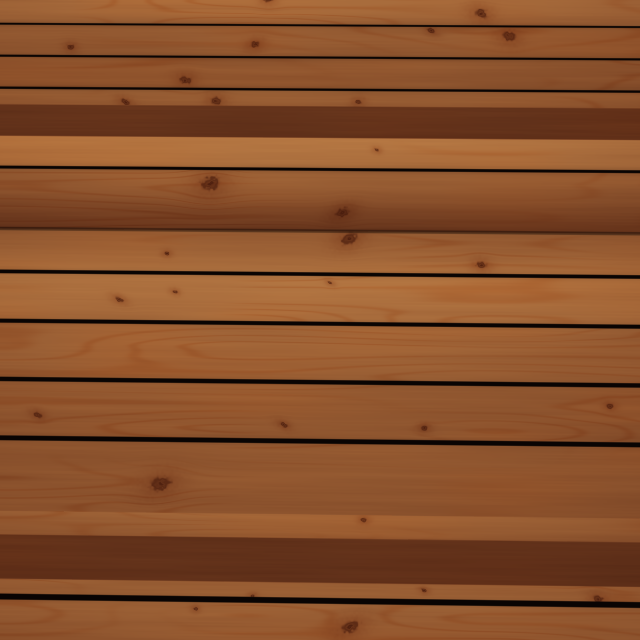
Write a Shadertoy shader that draws this texture.

```glsl
const int BOARDS = 16;

// Height of each board's upper edge, measured down from the top
const float EDGES[17] = float[17](-0.01, 0.037, 0.087, 0.137, 0.163, 0.212, 0.261, 0.357,
    0.424, 0.501, 0.592, 0.684, 0.798, 0.835, 0.904, 0.932, 1.03);

// Brightness at the upper and lower side of each board
const vec2 TONES[16] = vec2[16](
    vec2(0.86, 0.76), vec2(0.73, 0.69), vec2(0.68, 0.64), vec2(0.76, 0.69),
    vec2(0.35, 0.31), vec2(0.95, 0.86), vec2(0.77, 0.36), vec2(0.74, 0.90),
    vec2(0.92, 0.85), vec2(0.80, 0.74), vec2(0.71, 0.66), vec2(0.69, 0.64),
    vec2(0.78, 0.68), vec2(0.33, 0.30), vec2(0.74, 0.78), vec2(0.76, 0.60));

// Strength of the dark gap above each board
const float GAPS[16] = float[16](0.0, 1.0, 1.0, 1.0, 0.0, 0.0, 1.0, 0.45,
    1.0, 1.0, 1.0, 1.0, 0.0, 0.0, 0.0, 1.0);

float hash(vec2 p) {
    vec3 q = fract(vec3(p.xyx) * 0.1031);
    q += dot(q, q.yzx + 33.33);
    return fract((q.x + q.y) * q.z);
}

float noise(vec2 p) {
    vec2 i = floor(p), f = fract(p);
    f = f * f * (3.0 - 2.0 * f);
    return mix(mix(hash(i), hash(i + vec2(1, 0)), f.x),
               mix(hash(i + vec2(0, 1)), hash(i + vec2(1, 1)), f.x), f.y);
}

// Boards tilt down to the right, more so near the bottom
float edgeAt(int i, float x) {
    return EDGES[i] + x * (0.005 + 0.009 * EDGES[i]);
}

vec3 woodColor(float tone) {
    tone = clamp(tone, 0.0, 1.1);
    return vec3(0.22, 0.10, 0.05) + vec3(0.50, 0.38, 0.22) * pow(vec3(tone), vec3(1.0, 1.25, 1.3));
}

void mainImage(out vec4 fragColor, in vec2 fragCoord) {
    vec2 p = fragCoord / iResolution.xy;
    p.y = 1.0 - p.y;
    float soft = max(0.0014, 0.8 / iResolution.y);

    // Board tone and gaps
    float tone = 0.8, gap = 0.0;
    int board = 0;
    for (int i = 0; i < BOARDS; i++) {
        float top = edgeAt(i, p.x);
        float h = clamp((p.y - top) / (edgeAt(i + 1, p.x) - top), 0.0, 1.0);
        float shade = mix(TONES[i].x, TONES[i].y, h * h * (2.0 - h));
        tone = mix(tone, shade, smoothstep(-soft, soft, p.y - top));
        if (p.y > top) board = i;
        float halfWidth = 0.0015 + 0.0034 * EDGES[i];
        float line = 1.0 - smoothstep(halfWidth - soft, halfWidth + soft, abs(p.y - top));
        float shadow = 0.25 * exp(-abs(p.y - top) / 0.003);
        gap = max(gap, GAPS[i] * max(line, shadow));
    }
    float seed = float(board) * 17.0;
    float top = edgeAt(board, p.x);
    float height = edgeAt(board + 1, p.x) - top;
    float pale = smoothstep(0.36, 0.5, TONES[board].x);

    // Scattered knots, which also bend the grain around them
    float knot = 0.0, halo = 0.0, bend = 0.0;
    for (int k = 0; k < 4; k++) {
        vec2 id = vec2(seed + 3.0, float(k) * 7.0 + 5.0);
        float present = step(0.42, hash(id + 40.0)) * pale;
        vec2 center = vec2((float(k) + hash(id)) / 4.0, top + height * mix(0.12, 0.85, hash(id + 11.0)));
        float size = mix(0.003, 0.006 + 0.06 * height, pow(hash(id + 23.0), 2.0));
        vec2 d = (p - center) / size;
        d.x = d.x * 0.75 + d.y * (hash(id + 31.0) - 0.5);
        float r = length(d) + 0.5 * (noise(p * 260.0 + seed) - 0.5);
        float core = (1.0 - smoothstep(0.35, 1.25, r)) * (0.8 + 0.2 * cos(r * 9.0));
        knot = max(knot, present * core);
        halo = max(halo, present * exp(-r * r * 0.22));
        bend += present * size * d.y * exp(-dot(d, d) * 0.12);
    }

    // Fine fibres, broad streaks and curved growth lines
    vec2 g = vec2(p.x, p.y - p.x * (0.005 + 0.009 * p.y) - bend * 0.6);
    float fibre = noise(vec2(g.x * 9.0 + seed, g.y * 420.0)) - 0.5;
    float streak = noise(vec2(g.x * 3.0 + seed, g.y * 110.0)) - 0.5;
    float blotch = noise(vec2(g.x * 5.0 - seed, g.y * 16.0 + seed)) - 0.5;
    float field = noise(vec2(g.x * 2.6 + seed, g.y * 24.0 + seed)) * 5.0 + 0.3 * streak;
    float ring = pow(0.5 + 0.5 * cos(field * 6.283), 7.0);
    ring *= pale * smoothstep(0.35, 0.75, noise(vec2(g.x * 4.0 + seed, g.y * 9.0)));
    tone += 0.035 * fibre + 0.05 * streak + 0.05 * blotch - 0.055 * ring;
    tone *= 1.03 - 0.35 * pow(p.x - 0.45, 2.0);

    // Colouring
    vec3 color = woodColor(tone);
    color *= mix(vec3(1.0), vec3(1.02, 0.94, 0.84), clamp(0.7 * ring + max(blotch, 0.0), 0.0, 1.0));
    color *= mix(vec3(1.0), vec3(0.90, 0.80, 0.74), halo);
    color = mix(color, vec3(0.27, 0.10, 0.045), 0.85 * knot);
    color = mix(color, vec3(0.035, 0.016, 0.01), gap);
    fragColor = vec4(color, 1.0);
}
```
